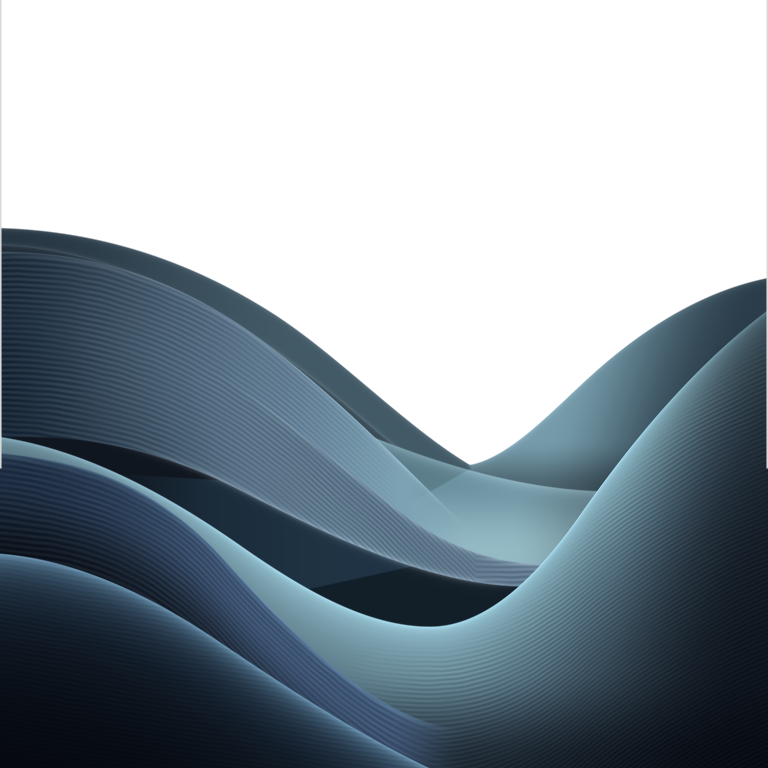
Write a WebGL 1 fragment shader that draws this background.

```glsl
precision highp float;
uniform vec2 u_resolution;

float hash(vec2 p) {
  return fract(sin(dot(p, vec2(127.1, 311.7))) * 43758.5);
}

float noise(vec2 p) {
  vec2 i = floor(p), f = fract(p);
  f = f * f * (3.0 - 2.0 * f);
  return mix(mix(hash(i), hash(i + vec2(1, 0)), f.x),
             mix(hash(i + vec2(0, 1)), hash(i + vec2(1, 1)), f.x), f.y);
}

// Cubic span between two knots, each holding x, height and slope
float span(float x, vec3 a, vec3 b) {
  float w = b.x - a.x, t = clamp((x - a.x) / w, 0.0, 1.0), s = 1.0 - t;
  return s * s * ((1.0 + 2.0 * t) * a.y + t * w * a.z)
       + t * t * ((1.0 + 2.0 * s) * b.y - s * w * b.z);
}

float curve(float x, vec3 a, vec3 b, vec3 c) {
  return x < b.x ? span(x, a, b) : span(x, b, c);
}

// Soft-edged mask, one inside the layer
float cover(float depth) {
  float px = 1.0 / u_resolution.y;
  return smoothstep(-px, px, depth);
}

// Falloff of light below a crest
float glow(float depth, float rate) {
  return exp(-max(depth, 0.0) * rate);
}

// Fine wavering threads that run along a fold
float threads(vec2 p, float depth) {
  float warp = noise(p * vec2(9, 14)) * 5.0 + noise(p * 45.0) * 1.3;
  return sin(depth * 1050.0 + warp) * (0.55 + 0.6 * noise(p * 24.0));
}

void main() {
  vec2 p = gl_FragCoord.xy / u_resolution;
  float x = p.x, y = p.y;
  vec3 col = vec3(1.0);
  vec3 navy = vec3(0.025, 0.04, 0.07), teal = vec3(0.52, 0.68, 0.735);

  // Rear left ridge with a faint inner fold
  float d = curve(x, vec3(0, 0.703, -0.03), vec3(0.352, 0.594, -0.63), vec3(0.612, 0.3945, -0.6)) - y;
  vec3 layer = mix(vec3(0.15, 0.21, 0.26), vec3(0.26, 0.35, 0.40), smoothstep(0.0, 0.4, x));
  float fold = d - 0.022 - 0.025 * smoothstep(0.0, 0.4, x);
  layer *= 1.0 - 0.15 * cover(fold);
  layer += 0.1 * glow(abs(fold), 500.0) + 0.12 * glow(d, 350.0);
  col = mix(col, layer, cover(d));

  // Rear right slope
  d = curve(x, vec3(0.612, 0.3945, 0.2), vec3(0.781, 0.521, 0.87), vec3(1, 0.638, 0.2)) - y;
  layer = mix(vec3(0.46, 0.61, 0.67), vec3(0.17, 0.24, 0.29), smoothstep(0.72, 1.0, x + d * 0.45));
  layer *= 1.0 - 0.35 * (1.0 - smoothstep(0.36, 0.43, y));
  layer += 0.1 * glow(d, 250.0);
  col = mix(col, layer, cover(d) * smoothstep(0.608, 0.616, x));

  // Pale translucent sheet in the dip
  d = span(x, vec3(0.48, 0.433, -0.4), vec3(0.8, 0.36, 0.0)) - y;
  layer = mix(vec3(0.40, 0.55, 0.61), vec3(0.58, 0.73, 0.77), smoothstep(0.40, 0.29, y) * 0.0 + 1.0 - smoothstep(0.28, 0.39, y));
  layer *= 1.0 - 0.25 * smoothstep(0.66, 0.8, x);
  layer *= 1.0 - 0.13 * cover(y - 0.337 - (x - 0.52) * 0.57);
  layer += 0.16 * glow(d, 120.0);
  col = mix(col, layer, cover(d) * smoothstep(0.47, 0.49, x));

  // Broad woven band on the left
  d = curve(x, vec3(0, 0.672, 0), vec3(0.333, 0.5625, -0.72), vec3(0.62, 0.30, -1.0)) - y;
  float weave = threads(p, d * 0.85);
  float lit = smoothstep(-0.05, 0.45, x - 0.25 * abs(d - 0.1));
  vec3 cloth = mix(vec3(0.13, 0.19, 0.25), vec3(0.40, 0.51, 0.60), lit);
  cloth += 0.07 * (noise(p * 6.0) - 0.5);
  layer = mix(cloth, teal, 0.85 * smoothstep(0.36, 0.57, x));
  layer += weave * 0.04 * (1.0 - smoothstep(0.4, 0.55, x));
  layer += 0.15 * glow(d, 300.0);
  col = mix(col, layer, cover(d) * (1.0 - smoothstep(0.52, 0.62, x)));

  // Lower fold of the woven band
  d = curve(x, vec3(0.26, 0.53, -0.62), vec3(0.516, 0.337, -0.77), vec3(0.7, 0.265, -0.05)) - y;
  layer = mix(cloth * 0.88, teal * 0.88, smoothstep(0.03, 0.1, d) * smoothstep(0.35, 0.6, x) * 0.6);
  layer += weave * 0.045 + 0.15 * glow(d, 250.0);
  col = mix(col, layer, cover(d) * smoothstep(0.25, 0.42, x));

  // Dark hollow with two dim veils
  d = curve(x, vec3(0, 0.43, 0.06), vec3(0.3125, 0.362, -0.51), vec3(0.69, 0.236, 0)) - y;
  layer = vec3(0.06, 0.085, 0.12);
  float veil = cover(0.392 - 0.06 * x - y) * smoothstep(0.12, 0.28, x);
  layer = mix(layer, vec3(0.12, 0.20, 0.265), veil * (0.65 + 0.35 * smoothstep(0.2, 0.45, x)));
  layer *= 1.0 - 0.4 * cover(0.239 + (x - 0.43) * 0.22 - y);
  col = mix(col, layer, cover(d));
  col += 0.2 * glow(abs(d), 320.0) * smoothstep(0.1, 0.3, x) * (1.0 - smoothstep(0.6, 0.7, x));

  // Front ridge sweeping through the trough to the right crest
  float crest = x < 0.56
    ? curve(x, vec3(0, 0.431, -0.15), vec3(0.3125, 0.29, -0.7), vec3(0.56, 0.184, 0))
    : curve(x, vec3(0.56, 0.184, 0), vec3(0.755, 0.329, 1.43), vec3(1, 0.596, 0.75));
  d = crest - y;
  lit = glow(d, 4.0) * (1.0 - 0.6 * smoothstep(0.8, 1.02, x + 0.1 * d));
  lit *= mix(0.7, 1.0, smoothstep(0.0, 0.4, x)) * mix(0.4, 1.0, smoothstep(0.0, 0.13, y));
  layer = mix(navy, teal, lit);
  layer += vec3(0.0, 0.01, 0.04) * smoothstep(0.03, 0.15, d) * lit;
  float grain = threads(p, y - crest * 0.55) * smoothstep(0.01, 0.08, d);
  layer += grain * (0.012 + 0.055 * lit) * smoothstep(0.42, 0.6, x);
  layer += teal * (0.22 * glow(d, 300.0) + 0.12 * glow(d, 45.0));
  col = mix(col, layer, cover(d));

  // Blue woven fold under the front ridge
  d = curve(x, vec3(0, 0.41, -0.1), vec3(0.293, 0.27, -1.1), vec3(0.6, 0.05, -0.1)) - y;
  layer = mix(vec3(0.12, 0.18, 0.26), vec3(0.24, 0.33, 0.45), smoothstep(0.0, 0.35, x));
  layer *= 1.0 - 0.55 * smoothstep(0.03, 0.14, d);
  layer += threads(p, d * 0.8) * 0.035 + teal * 0.3 * glow(d, 220.0);
  col = mix(col, layer, cover(d) * (1.0 - smoothstep(0.5, 0.61, x)));

  // Nearest hill with a luminous rim
  d = curve(x, vec3(0, 0.279, -0.08), vec3(0.286, 0.164, -0.68), vec3(0.58, -0.01, -0.45)) - y;
  layer = mix(vec3(0.01, 0.018, 0.035), vec3(0.12, 0.19, 0.27), glow(d, 8.0));
  layer += teal * (0.4 * glow(d, 38.0) + 0.25 * glow(d, 250.0));
  layer += threads(p, y + x * 0.15) * 0.016 * glow(d, 5.0);
  col = mix(col, layer, cover(d));

  // Pale slivers at the upper sides
  float side = min(x, 1.0 - x);
  col = mix(col, vec3(0.85), (1.0 - smoothstep(0.001, 0.003, side)) * cover(y - 0.39));

  gl_FragColor = vec4(clamp(col, 0.0, 1.0), 1.0);
}
```
